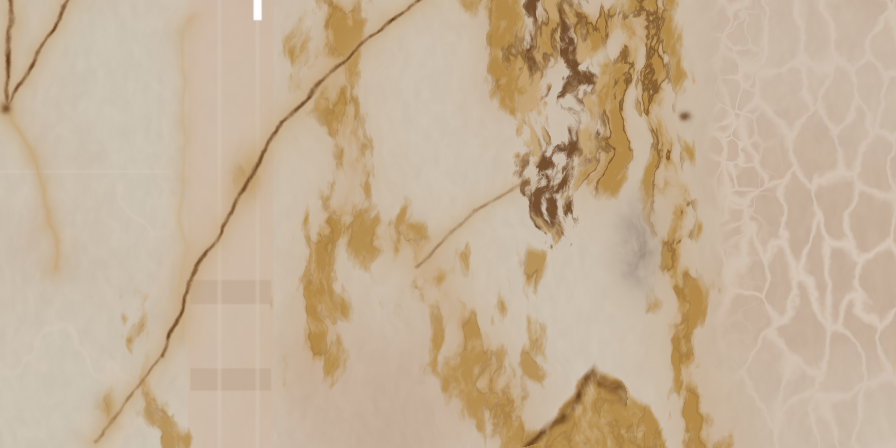
Give the GLSL for this texture, as a WebGL 2 fragment shader.

```glsl
#version 300 es
precision highp float;
// Polished onyx slab: cream stone with gold bands, brown cracks, a pale web
// on the right and window reflections on the left. Bands are warped
// polylines, broken up by layered value noise.
uniform vec2 u_resolution;
out vec4 fragColor;

const vec3 CREAM = vec3(.805, .755, .69);
const vec3 ROSE = vec3(.77, .68, .6);
const vec3 PALE = vec3(.85, .79, .73);
const vec3 SAND = vec3(.765, .635, .45);
const vec3 GOLD = vec3(.69, .52, .25);
const vec3 UMBER = vec3(.41, .26, .13);

vec2 hash2(vec2 p) {
  vec3 q = fract(p.xyx * vec3(.1031, .103, .0973));
  q += dot(q, q.yzx + 33.33);
  return fract((q.xx + q.yz) * q.zy);
}

float noise(vec2 p) {
  vec2 i = floor(p), f = fract(p), e = vec2(1, 0);
  f = f * f * (3. - 2. * f);
  return mix(mix(hash2(i).x, hash2(i + e).x, f.x),
             mix(hash2(i + e.yx).x, hash2(i + e.xx).x, f.x), f.y);
}

float fbm(vec2 p) {
  float sum = 0., amp = .5;
  for (int i = 0; i < 5; i++) {
    sum += amp * noise(p);
    p = mat2(1.6, 1.2, -1.2, 1.6) * p + 7.3;
    amp *= .5;
  }
  return sum;
}

vec2 warp(vec2 p, float scale, float amount) {
  return p + amount * (vec2(fbm(p * scale), fbm(p * scale + 31.)) - .48);
}

float segment(vec2 p, vec2 a, vec2 b) {
  vec2 ab = b - a;
  return length(p - a - ab * clamp(dot(p - a, ab) / dot(ab, ab), 0., 1.));
}

float path(vec2 p, vec2 v[5]) {
  float d = 9.;
  for (int i = 0; i < 4; i++) d = min(d, segment(p, v[i], v[i + 1]));
  return d;
}

// Gap between the two nearest cell centres, zero on borders
float cellEdge(vec2 p) {
  float first = 9., second = 9.;
  for (int k = 0; k < 9; k++) {
    vec2 c = floor(p) + vec2(k % 3 - 1, k / 3 - 1);
    float d = length(c + hash2(c) - p);
    second = min(second, max(first, d));
    first = min(first, d);
  }
  return second - first;
}

float ridge(float d, float width) { return 1. - smoothstep(0., width, abs(d)); }

float patchy(float d, float width, float n) {
  return smoothstep(-.15, .65, .65 - d / width + (n - .48) * 3.);
}

float blob(vec2 p, vec2 c, vec2 r) { return exp(-dot((p - c) / r, (p - c) / r)); }

float box(vec2 p, vec2 c, vec2 h) {
  vec2 d = 1. - smoothstep(h - .003, h + .003, abs(p - c));
  return d.x * d.y;
}

void main() {
  vec2 p = gl_FragCoord.xy / u_resolution.y;
  vec2 w = warp(p, 9., .06), q = warp(p, 17., .025);
  float cloud = fbm(p * vec2(3.5, 2.5) + 4.);
  float grain = fbm(w * vec2(27, 12));
  float fine = fbm(w * vec2(65, 34) + 9.);
  float leftSide = 1. - smoothstep(.3, .43, p.x);

  // Stone body
  float rosy = .65 * smoothstep(1.45, 1.65, p.x) + .8 * blob(p, vec2(.82, .1), vec2(.3));
  vec3 col = mix(CREAM, ROSE, clamp(rosy + (cloud - .43) * 1.5, 0., 1.));
  col = mix(col, vec3(.79, .77, .71), leftSide * (.7 - .7 * cloud));
  col += (fine - .48) * .04;

  // Pale web, finer along its left border
  vec2 wp = warp(p, 10., .09);
  float web = .8 * ridge(cellEdge(wp * vec2(13, 7)), .04 + .4 * grain);
  web = max(web, ridge(cellEdge(wp * vec2(23, 16)), .5 * grain) * blob(p, vec2(1.64, .75), vec2(.07, .4)));
  web *= smoothstep(1.54, 1.64, p.x + (cloud - .5) * .2);
  float curl = ridge(cloud - .47, .018) * leftSide * smoothstep(.7, .5, p.y);
  col = mix(col, PALE, web * (.3 + cloud) + .4 * curl);

  // Window reflection: column, bars and seams
  col = mix(col, vec3(.81, .72, .64), .6 * box(p, vec2(.515, .5), vec2(.095, 1)));
  float bars = box(p, vec2(.515, .348), vec2(.09, .027)) + box(p, vec2(.515, .153), vec2(.09, .025));
  col = mix(col, vec3(.71, .61, .52), .4 * bars);
  float seams = ridge(p.x - .49, .008) + ridge(p.x - .575, .008);
  seams += ridge(p.y - .617, .005) * step(p.x, .38);
  col = mix(col, PALE, .45 * seams);

  // Gold bands over a warm haze
  float bandA = path(w, vec2[5](vec2(.75, 1.05), vec2(.74, .8), vec2(.78, .62), vec2(.72, .45), vec2(.7, .22)));
  float bandB = path(w, vec2[5](vec2(.76, .5), vec2(.94, .43), vec2(1, .3), vec2(1.07, .18), vec2(1.18, 0)));
  float bandC = path(w, vec2[5](vec2(1.43, 1.05), vec2(1.46, .8), vec2(1.49, .58), vec2(1.52, .3), vec2(1.57, 0)));
  float bandD = path(w, vec2[5](vec2(1.09, 1.05), vec2(1.14, .83), vec2(1.25, .96), vec2(1.41, .94), vec2(1.34, .6)));
  float tongue = min(segment(w, vec2(1.18, .4), vec2(1.18, .18)), segment(w, vec2(.32, .34), vec2(.365, .02)));
  float peak = abs(w.x - 1.34) * 1.25 + w.y - .18;
  float near = min(min(bandA, bandB), min(bandC, bandD));
  col = mix(col, vec3(.77, .66, .53), .75 * exp(-near / .07));
  float gold = max(patchy(bandA, .085, grain), .9 * patchy(bandB, .095, grain));
  gold = max(gold, patchy(min(bandC, bandD), .068, grain));
  gold = max(gold, .85 * patchy(tongue, .045, grain));
  gold = max(gold, patchy(max(peak, 0.), .035, grain * .5 + .3));
  gold = max(gold, .7 * blob(w, vec2(.55, .61), vec2(.03, .05)));
  gold = max(gold, .8 * blob(w, vec2(.235, .09), vec2(.02, .04)));
  float rich = smoothstep(1.05, 1.2, p.x);
  float depth = smoothstep(.36, .62, mix(grain, fine, .5) + .07 * rich);
  col = mix(col, mix(SAND, GOLD, depth), gold * .9);
  float rim = ridge(grain - .52, .06) * gold * (.15 + .5 * rich * smoothstep(.3, .6, p.y));
  float crest = ridge(peak, .035) * step(w.x, 1.39) * step(0., w.y) * fine * 1.3;
  col = mix(col, UMBER, max(rim, crest));

  // Brown core and its smoky neighbour
  float core = path(w, vec2[5](vec2(1.19, 1.05), vec2(1.19, .72), vec2(1.23, .48), vec2(1.31, .8), vec2(1.24, .97)));
  col = mix(col, mix(UMBER, SAND, smoothstep(.4, .62, grain)), .9 * patchy(core, .05, fine));
  col = mix(col, vec3(.63, .56, .5), blob(w, vec2(1.425, .45), vec2(.04, .09)) * fine * 1.4);

  // Cracks with warm halos
  float crack = path(q, vec2[5](vec2(.95, 1.01), vec2(.755, .86), vec2(.625, .715), vec2(.42, .37), vec2(.36, .2)));
  float tail = segment(q, vec2(.36, .2), vec2(.21, .01));
  vec2 knot = vec2(.01, .76), fork = vec2(.09, .63), bend = vec2(1.055, .53);
  crack = min(crack, min(segment(q, vec2(.16, 1.01), knot), segment(q, vec2(.03, 1), knot)));
  float faint = min(segment(q, vec2(1.17, .59), bend), segment(q, bend, vec2(.93, .4)));
  float stain = min(segment(w, knot, fork), segment(w, fork, vec2(.13, .4)));
  stain = min(stain, .008 + segment(w, vec2(.42, .95), vec2(.4, .25)));
  col = mix(col, SAND, .75 * exp(-min(crack, tail) / .022));
  col = mix(col, SAND, .8 * exp(-min(stain, faint + .006) / .016));
  float dark = max(ridge(crack, .008), .45 * ridge(min(tail, faint), .007)) * (.1 + 1.2 * fine);
  dark = max(dark, .8 * max(blob(q, knot, vec2(.012)), blob(q, vec2(1.53, .74), vec2(.011))));
  col = mix(col, UMBER, dark);

  // Bright glint
  col = mix(col, vec3(1), box(p, vec2(.575, .985), vec2(.009, .03)));
  fragColor = vec4(clamp(col, 0., 1.), 1);
}
```
